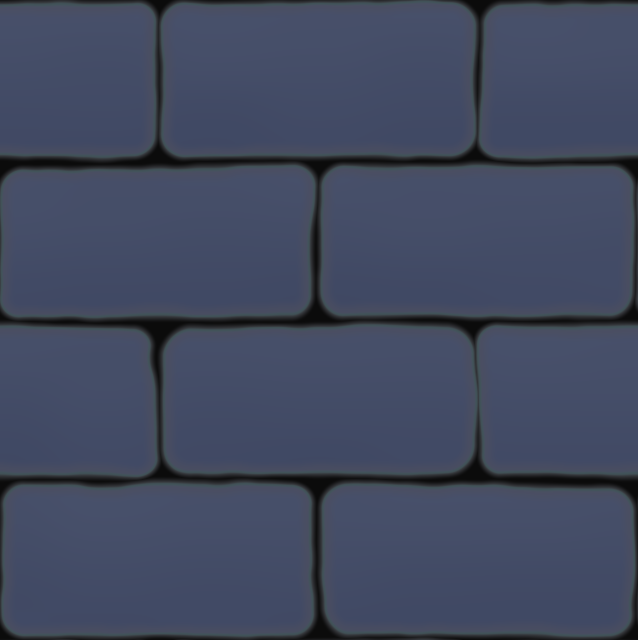
Reproduce this texture procedurally as a Shadertoy shader.

```glsl
// Slate-blue bricks in running bond: four rows of two, alternate rows shifted half a brick.
// Each brick is a rounded box with its own insets, tilt and wavy outline; the distance
// to the nearest brick shades the face, the thin teal rim and the soft black mortar.

const vec2 GRID = vec2(2.0, 4.0);            // bricks across and down
const vec3 FACE_TOP = vec3(0.278, 0.312, 0.414);
const vec3 FACE_BOTTOM = vec3(0.252, 0.286, 0.392);
const vec3 FACE_EDGE = vec3(0.295, 0.305, 0.375);
const vec3 RIM = vec3(0.250, 0.340, 0.350);
const vec3 MORTAR_EDGE = vec3(0.235, 0.240, 0.260);
const vec3 MORTAR_CORE = vec3(0.045);

vec4 hash4(vec2 p) {
    vec4 q = fract(p.xyxy * vec4(0.1031, 0.1030, 0.0973, 0.1099));
    q += dot(q, q.wzxy + 33.33);
    return fract((q.xxyz + q.yzzw) * q.zywx);
}

float valueNoise(vec2 p) {
    vec2 cell = floor(p);
    vec2 f = fract(p);
    vec2 w = f * f * f * (f * (f * 6.0 - 15.0) + 10.0);
    float low = mix(hash4(cell).x, hash4(cell + vec2(1.0, 0.0)).x, w.x);
    float high = mix(hash4(cell + vec2(0.0, 1.0)).x, hash4(cell + 1.0).x, w.x);
    return mix(low, high, w.y);
}

float roundedBox(vec2 p, vec2 halfSize, float radius) {
    vec2 q = abs(p) - halfSize + radius;
    return length(max(q, 0.0)) + min(max(q.x, q.y), 0.0) - radius;
}

// Signed distance to one brick; p is measured from the centre of its cell.
float brickDistance(vec2 p, vec2 id) {
    vec4 side = hash4(id + 7.0);
    vec4 form = hash4(id + 41.0);

    // Separate insets for left, bottom, right and top
    vec2 insetLow = mix(vec2(0.003, 0.006), vec2(0.013, 0.015), side.xy);
    vec2 insetHigh = mix(vec2(0.003, 0.006), vec2(0.013, 0.015), side.zw);
    vec2 halfSize = 0.5 / GRID - 0.5 * (insetLow + insetHigh);
    p -= 0.5 * (insetLow - insetHigh);

    // Slight tilt and a wavy outline
    p += p.yx * (form.xy - 0.5) * vec2(0.05, 0.022);
    float wave = valueNoise(p * 13.0 + id * 17.0 + 50.0) - 0.5;
    float ripple = valueNoise(p * 30.0 + id * 23.0 + 90.0) - 0.5;
    float radius = mix(0.022, 0.044, form.z);
    return roundedBox(p, halfSize, radius) + 0.008 * wave + 0.003 * ripple;
}

// Returns the distance to the nearest brick and the height within it (0 to 1).
vec2 nearestBrick(vec2 uv) {
    float row = floor(uv.y * GRID.y);
    vec2 nearest = vec2(1.0, 0.0);
    for (int j = -1; j <= 1; j++) {
        float r = row + float(j);
        float shift = 0.5 * mod(r, 2.0);
        float column = floor(uv.x * GRID.x - shift);
        for (int i = -1; i <= 1; i++) {
            vec2 cell = vec2(column + float(i), r);
            vec2 local = uv - (cell + vec2(shift + 0.5, 0.5)) / GRID;
            float d = brickDistance(local, mod(cell, GRID));
            if (d < nearest.x) nearest = vec2(d, local.y * GRID.y + 0.5);
        }
    }
    return nearest;
}

vec3 brickFace(vec2 uv, float d, float height) {
    float blotch = valueNoise(uv * vec2(6.0, 11.0) + 5.0) - 0.5;
    vec3 face = mix(FACE_BOTTOM, FACE_TOP, smoothstep(0.0, 1.0, height));
    face += 0.008 * blotch;
    return mix(face, FACE_EDGE, 0.75 * smoothstep(-0.022, -0.003, d));
}

void mainImage(out vec4 fragColor, in vec2 fragCoord) {
    vec2 uv = fragCoord / iResolution.xy;
    vec2 brick = nearestBrick(uv);
    float d = brick.x;

    // Face to mortar, with a thin rim along the outline
    vec3 mortar = mix(MORTAR_EDGE, MORTAR_CORE, smoothstep(0.0, 0.012, d));
    vec3 color = mix(brickFace(uv, d, brick.y), mortar, smoothstep(-0.002, 0.003, d));
    float rim = exp(-pow(d / 0.0024, 2.0));
    color = mix(color, RIM, 0.7 * rim);

    fragColor = vec4(color, 1.0);
}
```
